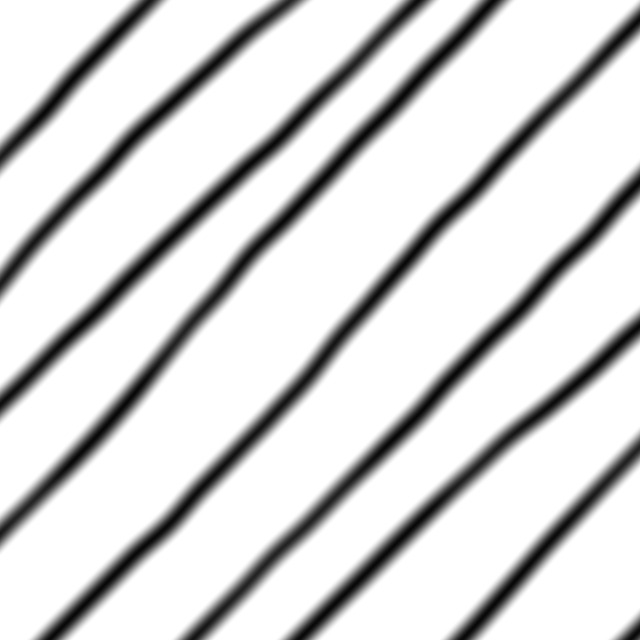
A WebGL 2 fragment shader for this pattern:

```glsl
#version 300 es
precision highp float;
// Soft, hand-drawn black diagonal strokes on white, each with its own sway.
uniform vec2 u_resolution;
out vec4 fragColor;

const int LINE_COUNT = 9;
const float FIRST_LINE = 0.240;
const float LINE_SPACING = 0.2135;
const float SWAY_LENGTH = 0.25;
const float WOBBLE = 0.007;
const float SOFT_RADIUS = 0.0265;
const vec3 PAPER = vec3(1.0);
const vec3 INK = vec3(0.025);
const vec3 FADED_INK = vec3(0.14);

// Character of each stroke: spacing jitter, sway amount, sway centre, bow.
const vec4 STROKES[LINE_COUNT] = vec4[](
    vec4( 0.001, -0.007,  0.00,  0.00),
    vec4(-0.028,  0.004,  0.00,  0.115),
    vec4(-0.024,  0.009, -0.06,  0.00),
    vec4(-0.065, -0.031, -0.27, -0.02),
    vec4(-0.035, -0.024,  0.00, -0.005),
    vec4(-0.016, -0.008,  0.50,  0.00),
    vec4(-0.030,  0.024,  0.20,  0.00),
    vec4(-0.020, -0.015, -0.12,  0.00),
    vec4( 0.035,  0.000,  0.00,  0.00));

float hash(vec2 p) {
    return fract(sin(dot(p, vec2(127.1, 311.7))) * 43758.5);
}

// Smooth one-dimensional noise, with a separate sequence for each seed.
float noise(float x, float seed) {
    float cell = floor(x);
    float blend = smoothstep(0.0, 1.0, x - cell);
    return mix(hash(vec2(cell, seed)), hash(vec2(cell + 1.0, seed)), blend);
}

// Position of a stroke across the diagonal at a given place along it.
float strokeCentre(float index, vec4 stroke, float along) {
    float sway = stroke.y * tanh((along - stroke.z) / SWAY_LENGTH);
    float bow = stroke.w * along * along;
    float wobble = WOBBLE * (noise(along * 9.0, index) - 0.5);
    return FIRST_LINE + LINE_SPACING * index + stroke.x + sway + bow + wobble;
}

// Ink coverage with a wide, soft edge.
float softStroke(float dist, float radius) {
    return 1.0 - smoothstep(-0.001, radius, dist);
}

void main() {
    vec2 uv = gl_FragCoord.xy / u_resolution;
    float across = uv.x + 1.0 - uv.y;
    float along = uv.x + uv.y - 1.0;

    vec3 color = PAPER;
    for (int i = 0; i < LINE_COUNT; i++) {
        float index = float(i);
        float centre = strokeCentre(index, STROKES[i], along);
        float dist = abs(across - centre) * inversesqrt(2.0);

        // Slight changes of pen pressure along the stroke.
        float pressure = noise(along * 4.0, index + 20.0);
        float radius = SOFT_RADIUS * mix(0.95, 1.05, pressure);
        vec3 ink = mix(FADED_INK, INK, smoothstep(0.0, 0.6, pressure));
        color = mix(color, ink, softStroke(dist, radius));
    }
    fragColor = vec4(color, 1.0);
}
```
